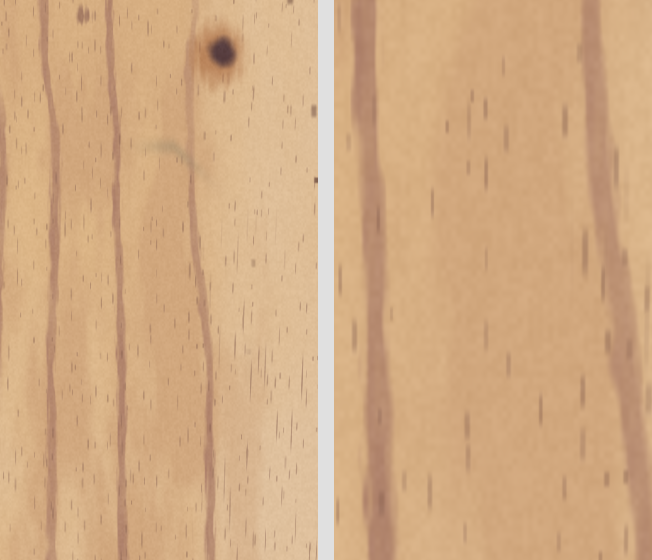
Left, the full canvas; right, a detail of the centre.
Give the GLSL for this texture, as a Shadertoy shader.

```glsl
#define VEIN_WIDTH 0.0088
#define VEIN_STRENGTH 0.85
#define FIBRE_WOBBLE 0.006
#define GRAIN_CONTRAST 0.045
#define MOTTLE 0.75
#define PORE_STRENGTH 0.42
#define STREAK_STRENGTH 0.5
#define KNOT_CENTRE vec2(0.396, 0.906)
#define KNOT_RADIUS 0.027

const vec3 PALE = vec3(0.875, 0.755, 0.615);
const vec3 GOLD = vec3(0.865, 0.715, 0.530);
const vec3 TAN = vec3(0.805, 0.635, 0.475);
const vec3 VEIN = vec3(0.655, 0.475, 0.400);
const vec3 PORE = vec3(0.520, 0.370, 0.310);
const vec3 HALO = vec3(0.690, 0.460, 0.300);
const vec3 CORE = vec3(0.320, 0.225, 0.240);
const vec3 SMUDGE = vec3(0.640, 0.560, 0.440);

// base x, shift below the top, shift below the middle, strength
const vec4 VEINS[4] = vec4[4](
    vec4(-0.004, 0.007, -0.010, 0.85),
    vec4(0.078, 0.021, -0.008, 0.85),
    vec4(0.196, 0.013, 0.009, 1.0),
    vec4(0.335, 0.006, 0.033, 0.95));

float hash(vec2 p) {
    vec3 q = fract(vec3(p.xyx) * 0.1031);
    q += dot(q, q.yzx + 33.33);
    return fract((q.x + q.y) * q.z);
}

float noise(vec2 p) {
    vec2 i = floor(p), f = fract(p);
    f = f * f * (3.0 - 2.0 * f);
    return mix(mix(hash(i), hash(i + vec2(1, 0)), f.x),
               mix(hash(i + vec2(0, 1)), hash(i + vec2(1, 1)), f.x), f.y);
}

float fbm(vec2 p) {
    float sum = 0.0, amp = 0.5;
    for (int i = 0; i < 4; i++) {
        sum += amp * noise(p);
        p = p * 2.03 + 17.3;
        amp *= 0.5;
    }
    return sum / 0.9375;
}

// 1 below lo, 0 above hi
float below(float lo, float hi, float x) { return 1.0 - smoothstep(lo, hi, x); }

// Scattered upright dashes, one per cell of a staggered grid
float dashes(vec2 p, vec2 cell, vec2 size, float density, float seed) {
    vec2 g = p / cell;
    g.y += 7.0 * hash(vec2(floor(g.x), seed));
    vec2 id = floor(g) + seed;
    vec2 jitter = vec2(hash(id + 3.1), hash(id + 8.7)) - 0.5;
    vec2 d = abs((fract(g) - 0.5 - 0.4 * jitter) * cell);
    size *= vec2(0.7 + 0.5 * hash(id + 21.0), 0.35 + 0.65 * hash(id + 5.3));
    float shape = below(0.2, 1.0, d.x / size.x) * below(0.3, 1.0, d.y / size.y);
    return shape * step(hash(id), density) * (0.5 + 0.5 * hash(id + 13.0));
}

// Growth-ring veins: x = dark line, y = soft stain beside it
vec2 veins(vec2 p, float fibre) {
    vec2 result = vec2(0.0);
    for (int i = 0; i < 4; i++) {
        vec4 v = VEINS[i];
        float seed = float(i) * 9.7;
        float x = v.x + v.y * below(0.72, 0.92, p.y) + v.z * below(0.30, 0.66, p.y);
        x += 0.005 * (noise(vec2(seed, p.y * 8.0)) - 0.5);
        float strength = v.w * (0.7 + 0.5 * noise(vec2(seed + 4.0, p.y * 9.0)));
        if (i == 0) strength *= smoothstep(0.25, 0.45, p.y) * below(0.75, 0.87, p.y);
        if (i == 3) {
            x += 0.016 * smoothstep(0.86, 1.0, p.y);
            strength *= 0.5 + 0.5 * below(0.55, 0.85, p.y);
        }
        float w = VEIN_WIDTH * (0.75 + 0.5 * noise(vec2(seed + 2.0, p.y * 6.0)));
        float d = p.x - x + FIBRE_WOBBLE * (fibre - 0.5);
        float line = smoothstep(-1.3 * w, -0.4 * w, d) * below(0.4 * w, 1.15 * w, d);
        result = max(result, strength * vec2(line, exp(-abs(d) / 0.02)));
    }
    return result;
}

void mainImage(out vec4 fragColor, in vec2 fragCoord) {
    vec2 p = fragCoord / iResolution.y;
    float right = smoothstep(0.30, 0.46, p.x);
    vec2 along = vec2(p.x - 0.035 * p.y * right, p.y);
    float fibre = noise(along * vec2(260.0, 38.0));

    // Board colour: golden left, paler right and low, tan in patches
    float pale = 0.65 * right + 0.35 * below(0.1, 0.5, p.y) + 0.6 * (fbm(p * vec2(14.0, 5.0)) - 0.5);
    vec3 col = mix(GOLD, PALE, clamp(pale, 0.0, 1.0));
    float patchy = smoothstep(0.42, 0.72, fbm(along * vec2(16.0, 4.0) + 31.0));
    vec2 middle = (p - vec2(0.285, 0.46)) / vec2(0.075, 0.3);
    float tanned = patchy * (1.0 - 0.5 * right) + 0.6 * exp(-dot(middle, middle));
    tanned += 0.4 * smoothstep(0.72, 0.9, p.y) * (1.0 - right);
    col = mix(col, TAN, MOTTLE * clamp(tanned, 0.0, 1.0));

    // Veins
    vec2 vein = veins(p, fibre);
    col = mix(col, TAN, 0.4 * vein.y);
    col = mix(col, VEIN, VEIN_STRENGTH * vein.x * (0.75 + 0.35 * fibre));

    // Pores, long streaks on the right, and a few resin flecks
    float pores = max(dashes(along, vec2(0.011, 0.042), vec2(0.0021, 0.015), 0.23, 1.0),
                      dashes(along + 0.37, vec2(0.017, 0.06), vec2(0.0024, 0.02), 0.22, 40.0));
    float streaks = dashes(along, vec2(0.013, 0.15), vec2(0.0019, 0.055), 0.4, 80.0);
    streaks *= right * below(0.4, 0.7, p.y);
    float flecks = dashes(p, vec2(0.06, 0.13), vec2(0.007, 0.018), 0.22, 120.0);
    flecks *= smoothstep(0.42, 0.5, p.x);
    col = mix(col, PORE, max(PORE_STRENGTH * pores, STREAK_STRENGTH * streaks));
    col = mix(col, PORE * 0.85, 0.85 * flecks);

    // Large knot with a brown halo, and a faint small one
    vec2 k = p - KNOT_CENTRE;
    float r = length(k * vec2(1.0, 0.93)) / KNOT_RADIUS + 0.3 * (noise(p * 60.0) - 0.5);
    float halo = length((k + vec2(0.008, 0.004)) * vec2(1.0, 0.85)) / KNOT_RADIUS;
    col = mix(col, HALO, 0.75 * below(0.8, 2.4, halo + 0.4 * (fibre - 0.5)));
    col = mix(col, CORE, 0.95 * below(0.45, 1.2, r));
    float small = length((p - vec2(0.147, 0.971)) / vec2(0.021, 0.018)) + 0.9 * (fibre - 0.5);
    col = mix(col, VEIN * 0.9, 0.75 * below(0.2, 1.1, small));

    // Grey smudge trailing down to the right
    vec2 s = p - vec2(0.31, 0.738);
    s.y += 0.9 * max(s.x, 0.0);
    float smudge = exp(-dot(s / vec2(0.05, 0.013), s / vec2(0.05, 0.013)));
    col = mix(col, SMUDGE, 0.5 * smudge);

    // Fine grain
    float grain = 0.5 * noise(p * vec2(330.0, 250.0)) + 0.3 * noise(p * 130.0) + 0.2 * fibre;
    col += GRAIN_CONTRAST * (grain - 0.5) * vec3(1.0, 1.1, 1.2);
    fragColor = vec4(clamp(col, 0.0, 1.0), 1.0);
}
```
